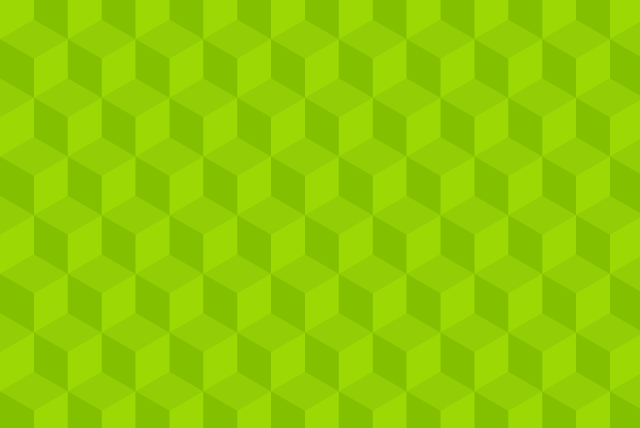
Reproduce this pattern procedurally as a WebGL 1 fragment shader.

```glsl
precision highp float;

uniform vec2 u_resolution;

const float CUBES_ACROSS = 9.444;
const vec3 TOP_COLOR = vec3(0.573, 0.804, 0.020);
const vec3 LEFT_COLOR = vec3(0.510, 0.753, 0.000);
const vec3 RIGHT_COLOR = vec3(0.608, 0.847, 0.016);
const int SAMPLES = 4; // per pixel side, for smooth edges

const float SQRT3 = 1.7320508;
const vec2 PERIOD = vec2(SQRT3, 3.0); // in cube edge lengths

// Offset from the front corner of the nearest cube on a hexagonal lattice
vec2 cubeOffset(vec2 p) {
  vec2 evenRow = mod(p + 0.5 * PERIOD, PERIOD) - 0.5 * PERIOD;
  vec2 oddRow = mod(p, PERIOD) - 0.5 * PERIOD;
  return dot(evenRow, evenRow) < dot(oddRow, oddRow) ? evenRow : oddRow;
}

// Each hexagon splits into a top rhombus and two side faces; y points down
vec3 cubeColor(vec2 p) {
  vec2 q = cubeOffset(p);
  if (q.y * SQRT3 < -abs(q.x)) return TOP_COLOR;
  return q.x < 0.0 ? LEFT_COLOR : RIGHT_COLOR;
}

void main() {
  float edgesPerPixel = CUBES_ACROSS * SQRT3 / u_resolution.x;
  vec2 fromTopLeft = vec2(gl_FragCoord.x, u_resolution.y - gl_FragCoord.y);

  // Average a regular grid of samples inside the pixel
  vec3 sum = vec3(0.0);
  for (int j = 0; j < SAMPLES; j++) {
    for (int i = 0; i < SAMPLES; i++) {
      vec2 jitter = (vec2(float(i), float(j)) + 0.5) / float(SAMPLES) - 0.5;
      sum += cubeColor((fromTopLeft + jitter) * edgesPerPixel);
    }
  }
  gl_FragColor = vec4(sum / float(SAMPLES * SAMPLES), 1.0);
}
```
